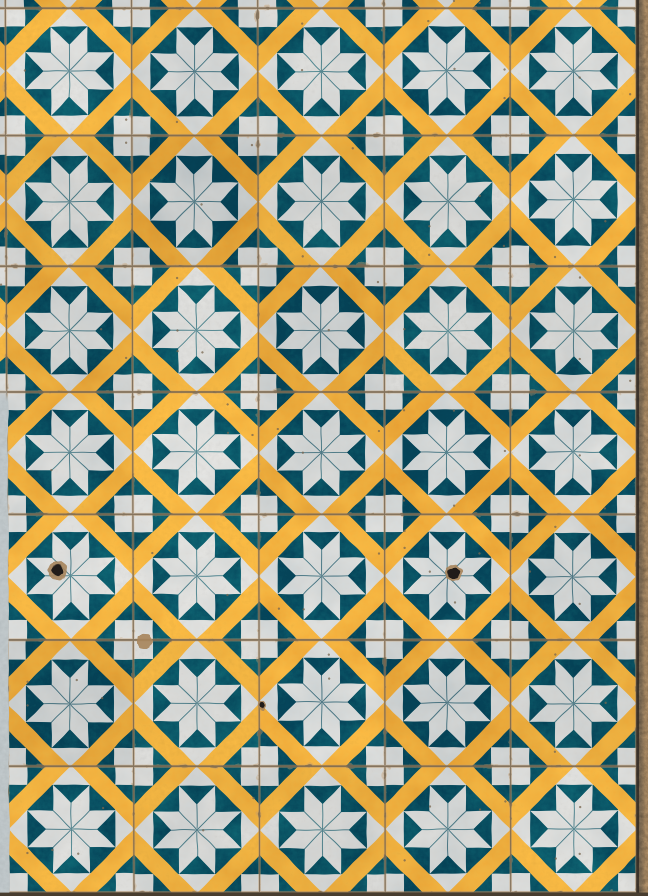
Give the GLSL for this pattern, as a WebGL 1 fragment shader.

```glsl
precision highp float;
// Worn wall of painted tiles: five columns by seven rows, each an eight-pointed
// star in a teal octagon, framed by yellow diagonal bands. Shapes are distance
// functions in tile units; gradient noise adds glaze, chips and grime.
uniform vec2 u_resolution;

const vec3 WHITE = vec3(0.86, 0.86, 0.85);
const vec3 WHITE_SHADE = vec3(0.74, 0.77, 0.78);
const vec3 YELLOW = vec3(0.95, 0.71, 0.26);
const vec3 OCHRE = vec3(0.85, 0.57, 0.17);
const vec3 TEAL = vec3(0.02, 0.26, 0.34);
const vec3 TEAL_LIGHT = vec3(0.06, 0.41, 0.46);
const vec3 GROUT = vec3(0.47, 0.40, 0.31);
const vec3 CLAY = vec3(0.77, 0.61, 0.42);
const vec3 DARK = vec3(0.13, 0.11, 0.10);
const float DIAG = 0.70711;

vec2 hash2(vec2 c) {
  vec2 d = vec2(dot(c, vec2(127.1, 311.7)), dot(c, vec2(269.5, 183.3)));
  return fract(sin(d) * 43758.5) * 2.0 - 1.0;
}

float corner(vec2 cell, vec2 f, vec2 offset) {
  return dot(hash2(cell + offset), f - offset);
}

// Gradient noise, roughly -0.7 to 0.7
float noise(vec2 p) {
  vec2 i = floor(p), f = fract(p);
  vec2 w = f * f * f * (f * (f * 6.0 - 15.0) + 10.0);
  float low = mix(corner(i, f, vec2(0.0)), corner(i, f, vec2(1.0, 0.0)), w.x);
  float high = mix(corner(i, f, vec2(0.0, 1.0)), corner(i, f, vec2(1.0)), w.x);
  return mix(low, high, w.y);
}

float fbm(vec2 p) {
  float sum = 0.0, gain = 0.6;
  for (int k = 0; k < 3; k++) {
    sum += gain * noise(p);
    p = p * 2.1 + 17.3;
    gain *= 0.5;
  }
  return sum;
}

// Coverage of a shape whose signed distance is d
float fill(float d, float aa) { return 1.0 - smoothstep(-aa, aa, d); }

// Folds the plane into the wedge between 0 and 45 degrees
vec2 foldEight(vec2 p) {
  p = abs(p);
  return vec2(max(p.x, p.y), min(p.x, p.y));
}

// Star of eight rhombi with the given side
float starDist(vec2 w, float side) {
  return max((w.x - w.y - side) * DIAG, w.y - side * DIAG);
}

float spokeDist(vec2 w) { return min(w.y, (w.x - w.y) * DIAG); }

// Painted motif in a tile spanning -0.5 to 0.5
vec3 tileColor(vec2 p, vec3 white, vec3 yellow, vec3 teal, float aa) {
  vec2 a = abs(p), w = foldEight(p);
  float diamond = (a.x + a.y - 0.5) * DIAG;
  float band = (a.x + a.y - 0.7) * DIAG;
  float square = 0.35 - min(a.x, a.y);
  float star = starDist(w, 0.205);
  vec3 inside = mix(white, teal, fill(w.x - 0.35, aa));
  inside = mix(inside, white, fill(star, aa));
  float spokes = fill(spokeDist(w) - 0.004, aa) * fill(star, aa);
  inside = mix(inside, teal, spokes * 0.65);
  vec3 outside = mix(teal, white, fill(square, aa));
  vec3 col = mix(outside, yellow, fill(band, aa));
  return mix(col, inside, fill(diamond, aa));
}

// Broken glaze around a dark hole
vec3 drill(vec3 col, vec2 p, float chip, float hole, float aa) {
  float r = length(p) + 0.02 * noise(p * 25.0 + chip * 90.0);
  col = mix(col, CLAY * 0.85, fill(r - chip, aa) * 0.9);
  return mix(col, DARK, fill(r - hole, aa));
}

void main() {
  vec2 uv = gl_FragCoord.xy / u_resolution;
  float down = 1.0 - uv.y;
  float aa = 0.6 * max(5.135 / u_resolution.x, 7.092 / u_resolution.y);

  // Tile grid, slightly uneven as if laid by hand
  float sag = (down - 0.358) / 0.15;
  vec2 g = vec2(uv.x * 5.135 - 0.042 - 0.025 * down * (1.0 - uv.x),
                down * 7.092 - 0.065 - 0.05 * exp(-sag * sag));
  vec2 id = floor(g), local = fract(g) - 0.5;
  vec2 rnd = hash2(id + 3.0);
  vec2 wobble = vec2(noise(g * 7.0), noise(g * 7.0 + 40.0)) * 0.008;

  // Glaze with soft brushwork and a tone of its own per tile
  float cloud = fbm(g * 3.0), grain = fbm(g * 24.0);
  float tone = 0.25 * rnd.x + 0.8 * cloud + 0.5 * grain;
  vec3 white = mix(WHITE, WHITE_SHADE, clamp(0.25 + tone, 0.0, 1.0));
  vec3 yellow = mix(YELLOW, OCHRE, clamp(0.2 + tone, 0.0, 1.0));
  vec3 teal = mix(TEAL, TEAL_LIGHT, clamp(0.3 - 1.3 * tone, 0.0, 1.0));
  vec3 col = tileColor(local + wobble + rnd * 0.009, white, yellow, teal, aa);
  col *= 1.0 + 0.03 * rnd.y + 0.07 * grain;

  // Grout lines with chipped edges
  vec2 edge = 0.5 - abs(local);
  float chips = 0.035 * max(fbm(g * 9.0 + 8.0) - 0.12, 0.0);
  float joint = min(edge.x + 0.002, edge.y) - 0.007;
  col = mix(col, CLAY, fill(joint - 0.006 - chips * 2.0, aa) * 0.4);
  col = mix(col, GROUT, fill(joint - chips, aa) * 0.85);

  // Sparse specks, then larger damage
  vec2 cell = g * 5.0, speck = hash2(floor(cell) + 51.0);
  float dotDist = length(fract(cell) - 0.5 - speck * 0.3) / 5.0 - 0.009;
  col = mix(col, GROUT, fill(dotDist, aa) * step(0.82, speck.x) * 0.75);
  col = drill(col, g - vec2(0.40, 4.45), 0.075, 0.045, aa);
  col = drill(col, g - vec2(3.55, 4.47), 0.065, 0.045, aa);
  col = drill(col, g - vec2(2.02, 5.52), 0.035, 0.022, aa);
  col = drill(col, g - vec2(1.09, 5.01), 0.060, -0.05, aa);

  // Bare plaster at the lower left, wooden edge at the right, shadow below
  float plaster = fill(g.x - 0.008 - 0.03 * cloud, aa) * smoothstep(0.43, 0.45, down);
  col = mix(col, WHITE_SHADE + 0.06 * grain, plaster);
  vec3 wood = mix(GROUT, CLAY, smoothstep(5.03, 5.08, g.x) * 0.5) * (1.0 + 0.4 * grain);
  wood = mix(wood, DARK, fill(abs(g.x - 5.01) - 0.012, aa) * 0.7);
  col = mix(col, wood, fill(5.0 - g.x, aa));
  col = mix(col, GROUT * 0.6, fill(7.0 - g.y, aa));
  gl_FragColor = vec4(clamp(col, 0.0, 1.0), 1.0);
}
```
